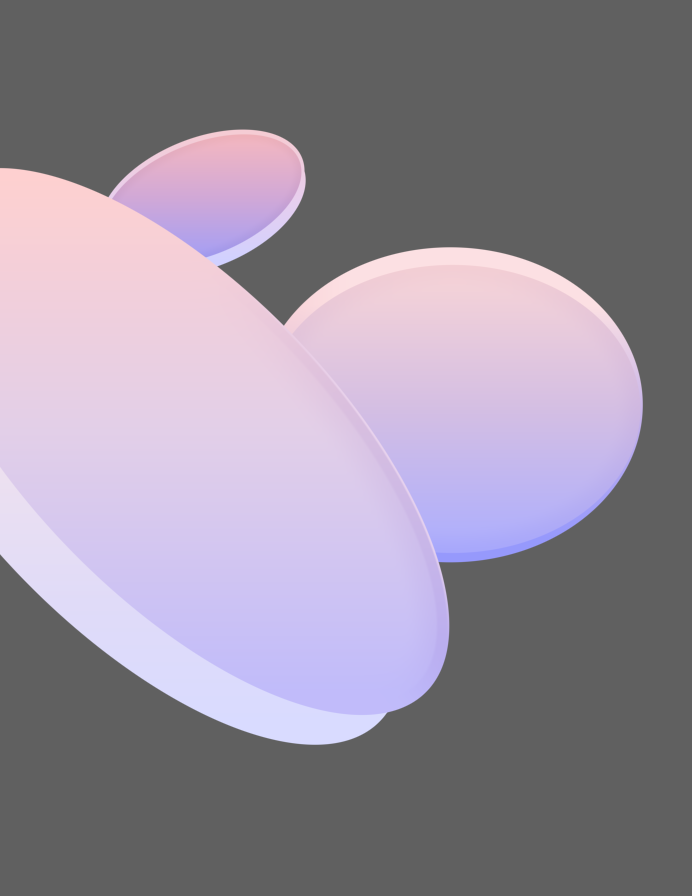
A Shadertoy shader for this background:

```glsl
#define BACKDROP vec3(0.378)
#define BIG_CENTER vec2(0.2018, 0.5072)
#define BIG_RADII vec2(0.3913, 0.1727)
#define BIG_TILT -0.799
#define BIG_DEPTH vec2(-0.0521, -0.0332)
#define ROUND_CENTER vec2(0.5026, 0.5482)
#define ROUND_RADII vec2(0.2148, 0.1758)
#define SMALL_CENTER vec2(0.2253, 0.7786)
#define SMALL_RADII vec2(0.1206, 0.0669)
#define SMALL_TILT 0.385
#define SMALL_DEPTH vec2(0.0013, -0.0104)

vec2 rotateInto(vec2 p, float angle) {
    float c = cos(angle), s = sin(angle);
    return vec2(c * p.x + s * p.y, c * p.y - s * p.x);
}

// Approximate signed distance to an axis-aligned ellipse
float ellipse(vec2 p, vec2 radii) {
    float k = length(p / radii);
    return k * (k - 1.0) / max(length(p / (radii * radii)), 1e-4);
}

float coverage(float d) {
    float pixel = 1.0 / iResolution.y;
    return 1.0 - smoothstep(-0.75 * pixel, 0.75 * pixel, d);
}

// Three-colour vertical gradient
vec3 ramp(vec3 low, vec3 middle, vec3 high, float bottom, float top, float y) {
    float t = clamp((y - bottom) / (top - bottom), 0.0, 1.0) * 2.0;
    return t < 1.0 ? mix(low, middle, t) : mix(middle, high, t - 1.0);
}

vec3 paintSmallDisc(vec3 color, vec2 p) {
    vec2 q = rotateInto(p - SMALL_CENTER, SMALL_TILT);
    vec2 back = rotateInto(p - SMALL_CENTER - SMALL_DEPTH, SMALL_TILT);
    float outer = min(ellipse(q, SMALL_RADII), ellipse(back, SMALL_RADII));
    vec2 faceRadii = SMALL_RADII - vec2(0.0034, 0.0044);
    float face = ellipse(q + vec2(0.0005, 0.0012), faceRadii);

    vec3 rim = ramp(vec3(0.82, 0.82, 1.0), vec3(0.91, 0.81, 0.93),
                    vec3(0.96, 0.80, 0.83), 0.71, 0.85, p.y);
    vec3 fill = ramp(vec3(0.64, 0.62, 0.96), vec3(0.82, 0.66, 0.84),
                     vec3(0.96, 0.72, 0.75), 0.71, 0.85, p.y);
    fill -= 0.025 * smoothstep(-0.012, 0.0, face);
    color = mix(color, rim, coverage(outer));
    return mix(color, fill, coverage(face));
}

vec3 paintRoundDisc(vec3 color, vec2 p) {
    vec2 q = p - ROUND_CENTER;
    float outer = ellipse(q, ROUND_RADII);
    float face = ellipse(q - vec2(0.0026, -0.0046), ROUND_RADII - vec2(0.0052, 0.015));

    vec3 rim = ramp(vec3(0.59, 0.60, 0.99), vec3(0.76, 0.69, 0.92),
                    vec3(0.99, 0.88, 0.89), 0.40, 0.66, p.y);
    rim = mix(rim, vec3(0.96, 0.78, 0.81), 0.5 * smoothstep(-0.1, -0.2, q.x));
    vec3 fill = ramp(vec3(0.67, 0.68, 1.0), vec3(0.83, 0.745, 0.89),
                     vec3(0.975, 0.835, 0.84), 0.38, 0.705, p.y);
    fill -= vec3(0.02, 0.025, 0.01) * smoothstep(-0.03, 0.0, face);
    color = mix(color, rim, coverage(outer));
    return mix(color, fill, coverage(face));
}

vec3 paintBigDisc(vec3 color, vec2 p) {
    vec2 q = rotateInto(p - BIG_CENTER, BIG_TILT);
    vec2 back = rotateInto(p - BIG_CENTER - BIG_DEPTH, BIG_TILT);
    float face = ellipse(q, BIG_RADII);

    // Pale side wall below the face
    vec3 wall = ramp(vec3(0.85, 0.86, 1.0), vec3(0.88, 0.86, 0.97),
                     vec3(0.93, 0.88, 0.94), 0.19, 0.48, p.y);
    color = mix(color, wall, coverage(ellipse(back, BIG_RADII)));

    // Face with a shaded bevel along its upper right
    vec3 fill = ramp(vec3(0.755, 0.735, 0.98), vec3(0.885, 0.81, 0.91),
                     vec3(0.995, 0.815, 0.815), 0.23, 0.80, p.y);
    float bevelSide = smoothstep(-0.15, 0.15, q.x) * smoothstep(-0.04, 0.06, q.y);
    float bevel = 0.55 * smoothstep(-0.055, -0.008, face)
                + 0.45 * smoothstep(-0.016, -0.012, face);
    fill -= vec3(0.045, 0.065, 0.03) * bevel * bevelSide;

    // Thin highlight on the bevel edge
    float glint = smoothstep(-0.0035, -0.001, face) * bevelSide;
    glint *= smoothstep(0.27, 0.40, p.y);
    fill = mix(fill, vec3(0.94, 0.86, 0.95), 0.7 * glint);
    return mix(color, fill, coverage(face));
}

void mainImage(out vec4 fragColor, in vec2 fragCoord) {
    vec2 p = fragCoord / iResolution.y;
    vec3 color = BACKDROP;
    color = paintSmallDisc(color, p);
    color = paintRoundDisc(color, p);
    color = paintBigDisc(color, p);
    fragColor = vec4(color, 1.0);
}
```
